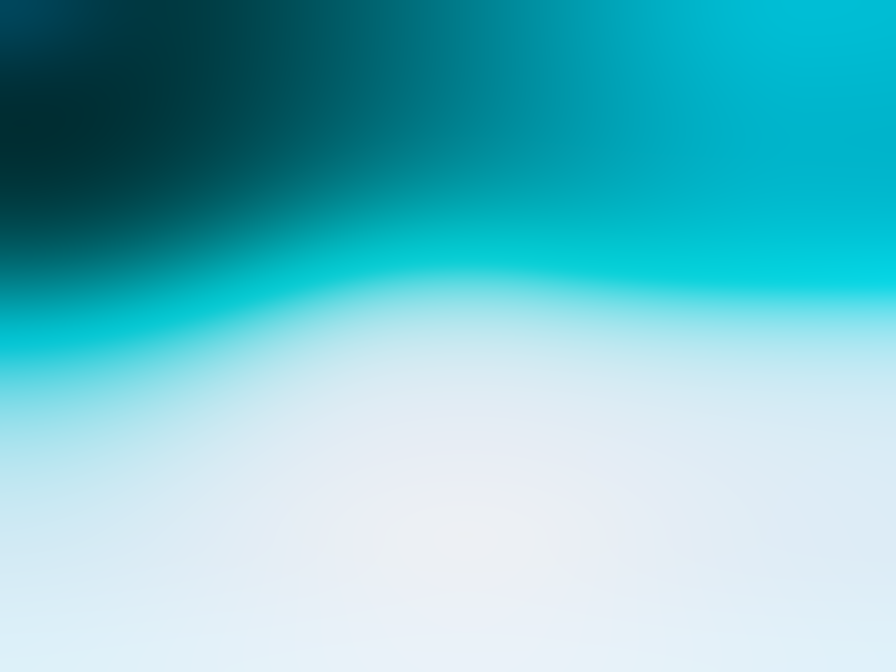
Reproduce this background procedurally as a Shadertoy shader.

```glsl
// Soft teal-to-white gradient with a curved horizon and a dark upper left.

// Elliptical gaussian glow, 1 at its centre.
float glow(vec2 p, vec2 centre, vec2 radius) {
    vec2 q = (p - centre) / radius;
    return exp(-dot(q, q));
}

// Height of the bright cyan crest at each horizontal position.
float crestHeight(float x) {
    float bump = (x - 0.43) / 0.25;
    return mix(0.482, 0.575, smoothstep(0.0, 0.6, x)) + 0.043 * exp(-bump * bump);
}

// Bright cyan along the crest, greener towards the middle.
vec3 crestColor(float x) {
    float side = 2.0 * x - 1.0;
    float green = mix(0.77, 0.835, x);
    return vec3(0.0, green, green + 0.025 + 0.035 * side * side);
}

// Dark teal on the left rising to blue cyan on the right.
vec3 upperColor(vec2 p) {
    vec3 color = mix(vec3(0.0, 0.155, 0.17), vec3(0.0, 0.695, 0.785),
                     smoothstep(0.02, 0.9, p.x));
    color += vec3(0.0, 0.12, 0.19) * glow(p, vec2(0.0, 1.0), vec2(0.13, 0.11));
    color += vec3(0.0, 0.05, 0.05) * glow(p, vec2(0.9, 1.0), vec2(0.3, 0.15));
    return color;
}

// Near-white base, warmer in the middle and cooler at the sides.
vec3 lowerColor(vec2 p) {
    vec3 color = mix(vec3(0.86, 0.925, 0.965), vec3(0.915, 0.93, 0.96),
                     glow(p, vec2(0.52, 0.25), vec2(0.33, 0.6)));
    color += vec3(0.015, 0.012, -0.005) * glow(p, vec2(0.52, 0.2), vec2(0.2, 0.1));
    color += vec3(0.01, 0.02, 0.015) * (1.0 - smoothstep(0.0, 0.2, p.y));
    return color;
}

void mainImage(out vec4 fragColor, in vec2 fragCoord) {
    vec2 p = fragCoord / iResolution.xy;
    float offset = crestHeight(p.x) - p.y;

    // Fade from the crest into the upper field.
    float rise = max(-offset, 0.0) / mix(0.137, 0.1, p.x);
    vec3 color = mix(crestColor(p.x), upperColor(p), 1.0 - exp(-pow(rise, 1.55)));

    // Fade from the crest into the pale field, with a rounded onset.
    float depth = 0.5 * (offset + sqrt(offset * offset + 0.0001));
    float falloff = mix(0.1, 0.06, smoothstep(0.0, 0.45, p.x));
    color = mix(color, lowerColor(p), 1.0 - exp(-depth / falloff));

    fragColor = vec4(clamp(color, 0.0, 1.0), 1.0);
}
```
